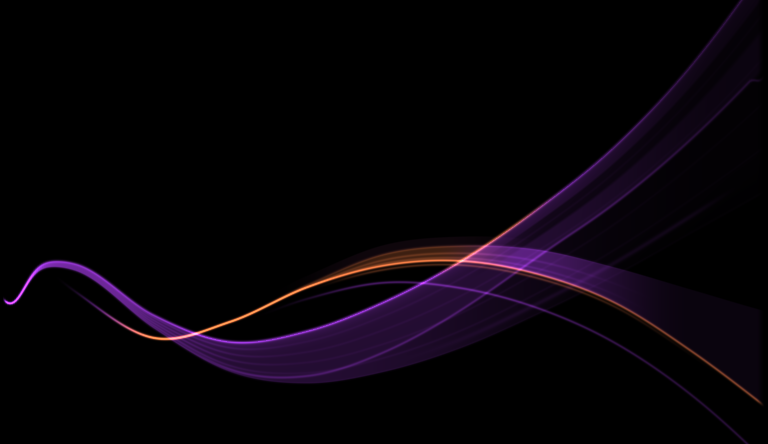
This background is drawn by a Shadertoy shader. Its source:

```glsl
const vec3 VIOLET = vec3(0.42, 0.15, 0.59);
const vec3 COPPER = vec3(0.78, 0.40, 0.22);

// Height of a smooth curve through evenly spaced knots, from x = -0.1 to 1.1
float curve(float knots[13], float x) {
    float s = clamp(x, 0.0, 0.9999) * 10.0;
    int i = int(s);
    float f = s - float(i);
    float a = knots[i], b = knots[i + 1], c = knots[i + 2], d = knots[i + 3];
    return b + 0.5 * f * (c - a + f * (2.0 * a - 5.0 * b + 4.0 * c - d
             + f * (3.0 * (b - c) + d - a)));
}

// Signed distance above a curve, corrected for its slope
float above(float y, float height) {
    float slope = dFdx(height) * iResolution.x;
    return (y - height) * inversesqrt(1.0 + slope * slope);
}

float stroke(float d, float width) {
    return exp(-d * d / (width * width));
}

// Soft-edged area between two curves
float band(float y, float top, float bottom) {
    float soft = 0.0012;
    return smoothstep(-soft, soft, -above(y, top))
         * smoothstep(-soft, soft, above(y, bottom));
}

void mainImage(out vec4 fragColor, in vec2 fragCoord) {
    vec2 p = fragCoord / iResolution.x;
    float x = p.x, y = p.y;

    // Edges of the violet sheet, with a small hook at the left tip
    float hook = 0.047 * exp(-pow((x - 0.0145) / 0.018, 2.0) * 0.5);
    float sheetTop = curve(float[13](0.201, 0.228, 0.234, 0.168, 0.133, 0.147, 0.185,
        0.238, 0.306, 0.387, 0.493, 0.628, 0.786), x) - hook;
    float sheetBottom = curve(float[13](0.201, 0.224, 0.225, 0.151, 0.094, 0.079, 0.094,
        0.125, 0.169, 0.219, 0.275, 0.331, 0.389), x) - hook * 0.92;

    // Edges of the copper ribbon and the lone thin arc
    float ribbonBottom = curve(float[13](0.357, 0.279, 0.197, 0.138, 0.159, 0.204, 0.232,
        0.238, 0.221, 0.184, 0.121, 0.046, -0.034), x);
    float ribbonTop = curve(float[13](0.357, 0.279, 0.197, 0.139, 0.160, 0.207, 0.247,
        0.258, 0.253, 0.230, 0.201, 0.172, 0.148), x);
    float arc = curve(float[13](0.100, 0.110, 0.120, 0.129, 0.154, 0.189, 0.210,
        0.203, 0.177, 0.132, 0.064, -0.026, -0.132), x);

    vec3 col = vec3(0.0);

    // Sheet fill: dim toward the right, darker below the inner fold
    float t = (sheetTop - y) / max(sheetTop - sheetBottom, 0.001);
    float foldT = mix(0.92, 0.44, smoothstep(0.30, 0.75, x));
    float fold = mix(sheetTop, sheetBottom, foldT) - 0.014 * smoothstep(0.975, 0.993, x);
    float fill = mix(0.50, 0.33, smoothstep(0.15, 0.32, x));
    fill *= 1.0 - 0.68 * smoothstep(0.66, 0.96, x);
    fill *= 1.0 - 0.75 * smoothstep(foldT - 0.01, foldT + 0.03, t) * smoothstep(0.40, 0.82, x);
    fill *= 1.0 - 0.55 * smoothstep(0.11, 0.14, t) * smoothstep(0.29, 0.25, t)
                * smoothstep(0.60, 0.72, x);
    fill *= 1.0 - 0.6 * smoothstep(0.75, 1.0, t) * smoothstep(0.55, 0.9, x);
    col += VIOLET * fill * band(y, sheetTop, sheetBottom);

    // Sheet strands, bundled tightly at the left
    for (int i = 0; i < 6; i++) {
        float share = float(i) / 5.0;
        float strand = mix(sheetTop, sheetBottom, share);
        float glow = mix(0.32, 0.07, smoothstep(0.15, 0.4, x)) * (1.0 - 0.7 * smoothstep(0.6, 0.95, x));
        col += VIOLET * glow * stroke(above(y, strand), 0.0016);
    }

    // Bright upper edge, warmed where it crosses the ribbon
    float warm = smoothstep(0.56, 0.61, x) * smoothstep(0.74, 0.66, x);
    float edgeGlow = mix(0.45, 0.95, smoothstep(0.16, 0.27, x)) * (1.0 - 0.72 * smoothstep(0.55, 0.92, x));
    float edge = above(y, sheetTop);
    col += mix(VIOLET, COPPER, warm) * edgeGlow * stroke(edge, 0.0020);
    col += VIOLET * 0.28 * edgeGlow * exp(-abs(edge) / 0.008) * step(edge, 0.0) * smoothstep(0.2, 0.3, x);

    // Inner fold line and a faint lower one
    col += VIOLET * 0.36 * smoothstep(0.2, 0.32, x) * (1.0 - 0.45 * smoothstep(0.7, 1.0, x))
         * stroke(above(y, fold), 0.0018);
    float lowFold = mix(sheetTop, sheetBottom, 0.90);
    col += VIOLET * 0.13 * smoothstep(0.5, 0.7, x) * smoothstep(0.97, 0.88, x)
         * stroke(above(y, lowFold), 0.003);

    // Ribbon fill: copper in the middle, turning violet to the right
    float cool = smoothstep(0.56, 0.68, x);
    float ribbonFill = smoothstep(0.34, 0.52, x) * mix(0.30, 0.52, cool)
                     * (1.0 - 0.82 * smoothstep(0.70, 0.90, x));
    col += mix(COPPER, VIOLET, cool) * ribbonFill * band(y, ribbonTop, ribbonBottom);

    // Ribbon strands, brightest at the lower edge
    float hue = smoothstep(0.11, 0.21, x);
    float reach = smoothstep(0.07, 0.20, x);
    for (int i = 0; i < 5; i++) {
        float share = float(i * i) / 16.0;
        float strand = mix(ribbonBottom, ribbonTop, share) - 0.004 * share * smoothstep(0.3, 0.4, x)
                     * (1.0 - share);
        float glow = i == 0 ? 0.85 - 0.25 * smoothstep(0.65, 0.85, x)
                            : 0.22 * smoothstep(0.86, 0.62, x);
        vec3 tint = mix(VIOLET, COPPER, i == 0 ? hue : hue * (1.0 - cool));
        col += tint * glow * reach * stroke(above(y, strand), 0.0017);
    }
    col += COPPER * 0.35 * smoothstep(0.4, 0.5, x) * smoothstep(0.95, 0.7, x)
         * stroke(above(y, ribbonBottom - 0.005), 0.0017);

    // Dim veil above the ribbon
    col += vec3(0.055, 0.022, 0.045) * smoothstep(0.35, 0.48, x) * smoothstep(0.72, 0.58, x)
         * band(y, ribbonTop + 0.012, ribbonTop);

    // Lone thin arc
    col += VIOLET * 0.62 * smoothstep(0.33, 0.50, x) * (1.0 - 0.45 * smoothstep(0.6, 0.95, x))
         * stroke(above(y, arc), 0.0017);

    // Fade at both ends
    col *= smoothstep(0.003, 0.010, x) * smoothstep(0.996, 0.985, x);
    fragColor = vec4(col, 1.0);
}
```
